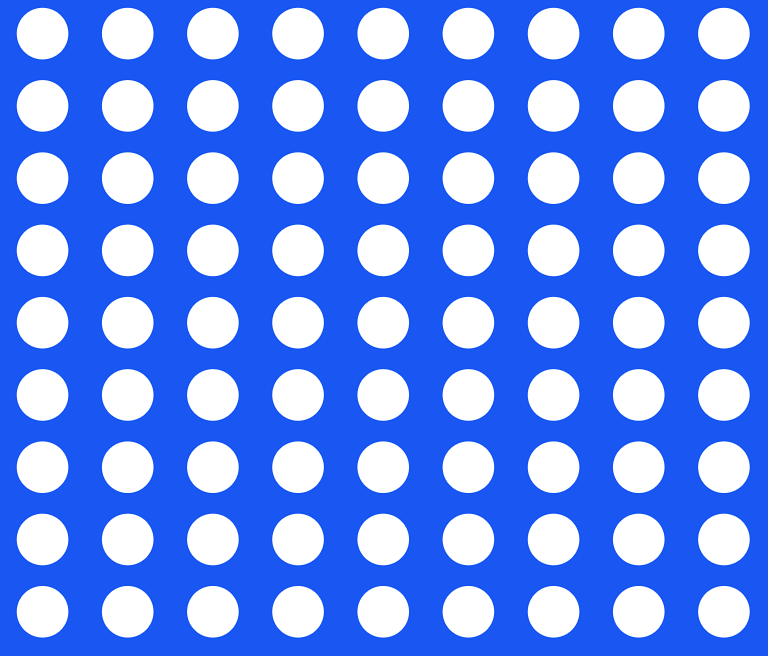
This pattern is drawn by a Shadertoy shader. Its source:

```glsl
float antialias(float dist, float pixel) {
    return clamp(0.5 - dist / pixel, 0.0, 1.0);
}

// Signed distance to the nearest dot of a 9 by 9 grid
float dotGrid(vec2 p) {
    vec2 spacing = vec2(0.1109, 0.0941);
    vec2 firstCenter = vec2(0.0554, 0.0576);
    vec2 cell = clamp(round((p - firstCenter) / spacing), 0.0, 8.0);
    return length(p - firstCenter - cell * spacing) - 0.0336;
}

void mainImage(out vec4 fragColor, in vec2 fragCoord) {
    // One unit is the canvas width
    float pixel = 1.0 / iResolution.x;
    float dist = dotGrid(fragCoord * pixel);

    vec3 blue = vec3(0.10, 0.34, 0.95);
    vec3 rimBlue = vec3(0.05, 0.31, 0.95);

    // Thin darker rim, then the white dot over it
    vec3 color = mix(blue, rimBlue, antialias(dist - 0.0016, pixel));
    color = mix(color, vec3(1.0), antialias(dist, pixel));

    fragColor = vec4(color, 1.0);
}
```
